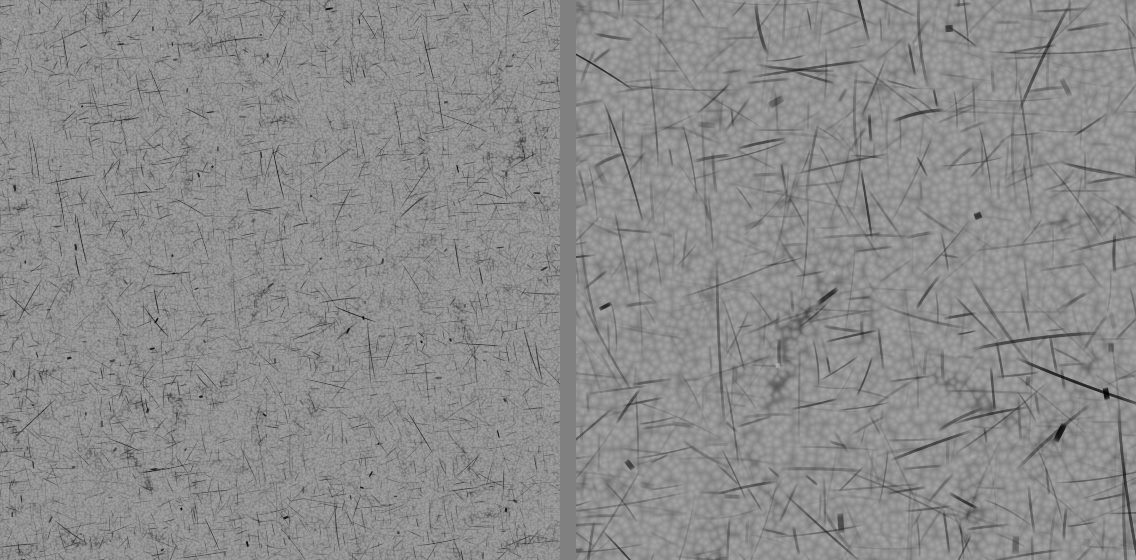
Left, the full canvas; right, a detail of the centre.
This texture map is drawn by a Shadertoy shader. Its source:

```glsl
const float BASE_TONE = 0.568;
const float GRAIN_CELLS = 210.0;
const float GRAIN_AMOUNT = 0.13;
const float MOTTLE_CELLS = 75.0;
const float MOTTLE_AMOUNT = 0.05;
const float AXIS_SHARE = 0.45;   // marks lying near horizontal or vertical
const float AXIS_SPREAD = 0.22;  // their angular scatter, in radians
const float BEND = 0.25;
const float PI = 3.14159;

// cells per canvas, marks per cell, reach in cells,
// half width and softness in canvas units, share drawn, darkness
struct Marks {
    float cells; int count; float reach;
    float width; float soft; float share; float ink;
};
const Marks SMEARS = Marks(12.0, 2, 0.85, 0.0050, 0.0090, 0.80, 0.75);
const Marks LONG   = Marks(11.0, 3, 0.60, 0.0007, 0.0002, 0.80, 0.75);
const Marks MEDIUM = Marks(24.0, 4, 0.85, 0.0006, 0.0003, 0.80, 0.50);
const Marks SHORT  = Marks(48.0, 2, 0.80, 0.0007, 0.0004, 0.80, 0.55);
const Marks NICKS  = Marks(30.0, 1, 0.24, 0.0015, 0.0004, 0.24, 0.95);
const Marks FLECKS = Marks(34.0, 1, 0.07, 0.0010, 0.0005, 0.14, 0.60);

vec4 hash4(vec3 p) {
    vec4 q = fract(p.xyzx * vec4(0.1031, 0.1030, 0.0973, 0.1099));
    q += dot(q, q.wzxy + 33.33);
    return fract((q.xxyz + q.yzzw) * q.zywx);
}

// Cellular noise: distance to the nearest scattered point
float cellular(vec2 p, float seed) {
    vec2 cell = floor(p);
    float nearest = 2.0;
    for (int y = -1; y <= 1; y++)
    for (int x = -1; x <= 1; x++) {
        vec2 id = cell + vec2(x, y);
        vec2 away = id + hash4(vec3(id, seed)).xy - p;
        nearest = min(nearest, dot(away, away));
    }
    return sqrt(nearest);
}

// Broad uneven wear from layered, warped sines, 0 to 1
float wear(vec2 p) {
    float sum = 0.0, gain = 0.5;
    for (int i = 0; i < 4; i++) {
        p = mat2(0.8, 0.6, -0.6, 0.8) * p * 1.7 + 1.3;
        p += 0.7 * sin(p.yx * 1.3 + float(i));
        sum += gain * sin(p.x) * sin(p.y);
        gain *= 0.75;
    }
    return smoothstep(-0.7, 0.7, sum);
}

// Combined cover of scattered, slightly bent strokes
float strokes(vec2 uv, Marks m, float seed) {
    vec2 p = uv * m.cells, cell = floor(p);
    float soft = max(m.soft, 0.6 / iResolution.y);
    float clear = 1.0;
    for (int y = -1; y <= 1; y++)
    for (int x = -1; x <= 1; x++)
    for (int k = 0; k < m.count; k++) {
        vec2 id = cell + vec2(x, y);
        float key = seed + float(k) * 7.0;
        vec4 place = hash4(vec3(id, key));
        vec4 look = hash4(vec3(id, key + 3.0));
        if (look.x > m.share) continue;

        float angle = place.z * PI;
        if (place.w < AXIS_SHARE)
            angle = floor(place.z * 2.0) * PI * 0.5 + (look.w - 0.5) * 2.0 * AXIS_SPREAD;
        vec2 dir = vec2(cos(angle), sin(angle));
        vec2 away = p - id - place.xy;
        float along = dot(away, dir);
        float across = dot(away, vec2(-dir.y, dir.x));
        across += BEND * (look.z - 0.5) * along * along;

        float reach = m.reach * mix(0.25, 1.0, look.y);
        float t = along / reach;
        float taper = max(0.0, 1.0 - t * t * t * t);
        float width = m.width * mix(0.6, 1.4, look.z);
        float body = 1.0 - smoothstep(width - soft, width + soft, abs(across) / m.cells);
        clear *= 1.0 - body * taper * m.ink * mix(0.15, 1.0, look.w * look.w);
    }
    return 1.0 - clear;
}

void mainImage(out vec4 fragColor, in vec2 fragCoord) {
    vec2 uv = fragCoord / iResolution.y;
    float worn = wear(uv * 9.0);

    // Grainy ground
    float grain = cellular(uv * GRAIN_CELLS, 1.0);
    float mottle = cellular(uv * MOTTLE_CELLS, 2.0);
    float tone = BASE_TONE + GRAIN_AMOUNT * (0.48 - grain) + MOTTLE_AMOUNT * (0.48 - mottle);

    // Smears broken up by the grain
    float smear = strokes(uv, SMEARS, 11.0) * mix(0.4, 1.2, worn);
    float speckle = smoothstep(0.35, 0.85, 0.6 * grain + 0.5 * mottle);
    tone *= 1.0 - smear * mix(0.12, 0.60, speckle);

    // Scratches, denser where the surface is worn
    float rub = mix(0.45, 1.0, worn) + 0.5 * smear;
    tone *= 1.0 - min(0.9, rub * strokes(uv, MEDIUM, 41.0));
    tone *= 1.0 - min(0.9, rub * strokes(uv, SHORT, 83.0));
    tone *= 1.0 - strokes(uv, LONG, 127.0);

    // Dark nicks and pale flecks
    tone *= 1.0 - strokes(uv, NICKS, 171.0);
    tone = mix(tone, 0.85, strokes(uv, FLECKS, 213.0));

    fragColor = vec4(vec3(clamp(tone, 0.0, 1.0)), 1.0);
}
```
